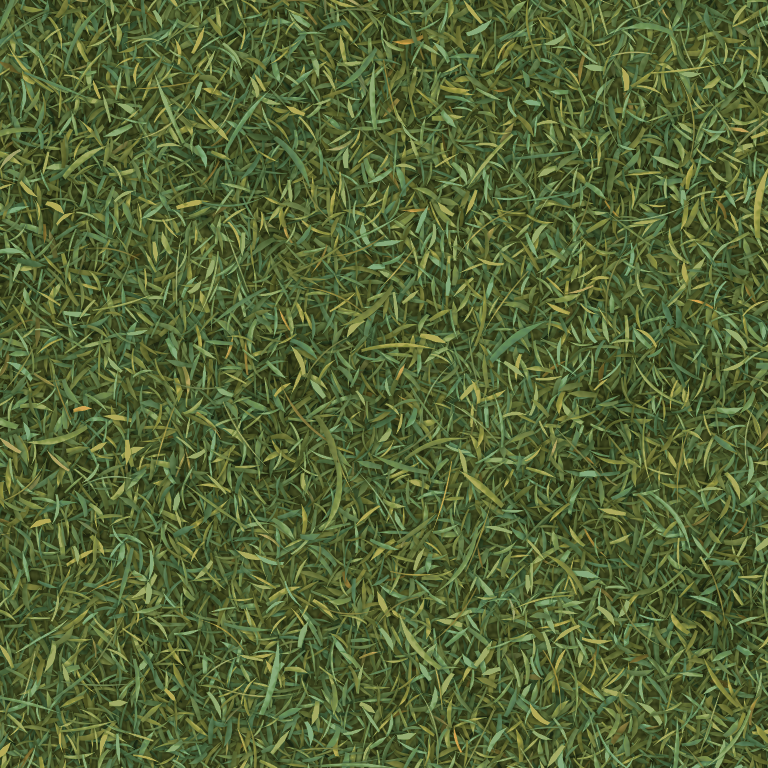
Write a WebGL 2 fragment shader that draws this texture.

```glsl
#version 300 es
precision highp float;
// Dense lawn seen from above: layered, curved grass blades over dark undergrowth.

uniform vec2 u_resolution;
out vec4 fragColor;

const int TURF_LAYERS = 11;          // short blades, dark to light
const int TOP_LAYERS = 2;            // sparse straws, then sparse long blades
const float CELL_MIN = 0.026;        // cell sizes in canvas heights
const float CELL_MAX = 0.038;
const float TOP_CELL = 0.072;
const float TOP_PRESENCE = 0.36;
const float JITTER = 0.56;           // in cells
const float SHADOW_STRENGTH = 0.24;
const float SHADOW_REACH = 0.0042;
const float UPRIGHT_BIAS = 0.8;      // below 1 favours upright blades
const float TAU = 6.2831853;

// Greens from shade to sunlit, and the tone at which each one is centred.
const vec3 GREENS[6] = vec3[6](
    vec3(0.16, 0.21, 0.09), vec3(0.24, 0.30, 0.15), vec3(0.32, 0.40, 0.21),
    vec3(0.42, 0.50, 0.30), vec3(0.48, 0.57, 0.29), vec3(0.62, 0.68, 0.42));
const float TONES[6] = float[6](0.075, 0.265, 0.50, 0.715, 0.87, 0.965);

// Integer hash of a cell; each component holds 32 random bits.
uvec3 hashBits(ivec2 cell, int seed) {
    uvec3 v = uvec3(ivec3(cell, seed)) * 1664525u + 1013904223u;
    v.x += v.y * v.z; v.y += v.z * v.x; v.z += v.x * v.y;
    v ^= v >> 16u;
    v.x += v.y * v.z; v.y += v.z * v.x; v.z += v.x * v.y;
    return v;
}

vec3 highHalf(uvec3 bits) { return vec3(bits >> 16u) / 65536.0; }
vec3 lowHalf(uvec3 bits) { return vec3(bits & 65535u) / 65536.0; }

float cornerGradient(ivec2 corner, vec2 offset, int seed) {
    return dot(highHalf(hashBits(corner, seed)).xy * 2.0 - 1.0, offset);
}

// Gradient noise, roughly -0.7..0.7.
float gradientNoise(vec2 p, int seed) {
    ivec2 i = ivec2(floor(p));
    vec2 f = fract(p);
    vec2 s = f * f * (3.0 - 2.0 * f);
    float a = cornerGradient(i, f, seed);
    float b = cornerGradient(i + ivec2(1, 0), f - vec2(1, 0), seed);
    float c = cornerGradient(i + ivec2(0, 1), f - vec2(0, 1), seed);
    float d = cornerGradient(i + ivec2(1, 1), f - vec2(1, 1), seed);
    return mix(mix(a, b, s.x), mix(c, d, s.x), s.y);
}

vec3 greenRamp(float tone) {
    vec3 color = GREENS[0] * mix(0.7, 1.0, clamp(tone / TONES[0], 0.0, 1.0));
    for (int i = 1; i < 6; i++) {
        float blend = clamp((tone - TONES[i - 1]) / (TONES[i] - TONES[i - 1]), 0.0, 1.0);
        color = mix(color, GREENS[i], blend);
    }
    return color;
}

// Paints one layer of blades; surface holds tone, warmth and dryness.
void paintLayer(vec2 uv, int layer, float pixel, inout vec3 surface) {
    bool top = layer >= TURF_LAYERS;
    bool straw = layer == TURF_LAYERS;
    float depth = float(layer) / float(TURF_LAYERS - 1);
    float size = top ? TOP_CELL : mix(CELL_MIN, CELL_MAX, fract(float(layer) * 0.618));

    // Each layer has its own turned and shifted grid.
    float turn = float(layer) * 2.4;
    vec2 axis = vec2(cos(turn), sin(turn));
    mat2 turned = mat2(axis.x, -axis.y, axis.y, axis.x);
    vec2 grid = turned * uv / size + float(layer) * 3.7;
    ivec2 home = ivec2(floor(grid - 0.5));

    for (int n = 0; n < 4; n++) {
        ivec2 cell = home + ivec2(n & 1, n >> 1);
        uvec3 bits = hashBits(cell, layer);
        vec3 place = highHalf(bits);
        vec3 look = lowHalf(bits);
        if (top && fract(look.z * 31.0) > TOP_PRESENCE) continue;

        float halfLength = size * mix(0.42, 0.74, fract(place.x * 23.0));
        vec2 offset = (grid - vec2(cell) - 0.5 - JITTER * (place.xy - 0.5)) * size;
        float reach = halfLength * 1.1 + SHADOW_REACH;
        if (dot(offset, offset) > reach * reach) continue;

        // Blade frame: x runs to the tip, y across the bent rib.
        float angle = TAU * place.z;
        vec2 way = turned * normalize(vec2(UPRIGHT_BIAS * cos(angle), sin(angle)));
        float along = dot(offset, way) / halfLength;
        float bend = (fract(place.y * 29.0) - 0.5) * 0.5;
        float across = way.x * offset.y - way.y * offset.x;
        across -= bend * halfLength * (along * along - 0.4);
        float halfWidth = straw ? 0.0011 : mix(0.0014, top ? 0.0055 : 0.0042, look.z * look.z);
        float taper = clamp(1.3 - 1.3 * along, 0.0, 1.0) * (0.85 + 0.15 * clamp(2.0 * along + 1.0, -1.0, 1.0));
        float gap = max(abs(across) - halfWidth * taper, (abs(along) - 1.0) * halfLength);

        // Soft shadow below, then a body lighter to the tip and on one side.
        surface.x *= 1.0 - SHADOW_STRENGTH * (1.0 - smoothstep(0.0, SHADOW_REACH, gap));
        float tone = top ? mix(0.7, 1.0, look.x) : mix(0.28, 0.86, depth) + (look.x - 0.5) * 0.6;
        tone += 0.10 * along + 0.09 * clamp(across / halfWidth, -1.0, 1.0);
        float dry = straw ? 0.5 : step(0.975, fract(look.y * 17.0));
        float cover = clamp(0.5 - gap / pixel, 0.0, 1.0);
        surface = mix(surface, vec3(tone, look.y * 2.0 - 1.0, dry), cover);
    }
}

void main() {
    float pixel = 1.0 / u_resolution.y;
    vec2 uv = gl_FragCoord.xy * pixel;
    float mottle = gradientNoise(uv * 150.0, 303);

    // Undergrowth, then blades from back to front.
    vec3 surface = vec3(0.2 + 0.2 * mottle, 0.3, 0.3);
    for (int layer = 0; layer < TURF_LAYERS + TOP_LAYERS; layer++)
        paintLayer(uv, layer, pixel, surface);

    // Broad patches and fine mottling.
    float tone = surface.x + 0.14 * gradientNoise(uv * 7.0, 302) + 0.18 * mottle;

    // Cool to warm greens, with a few dry brownish blades.
    vec3 tint = 1.0 + surface.y * vec3(0.17, 0.0, -0.20);
    tint *= mix(vec3(1.0), vec3(1.18, 0.96, 0.92), surface.z);
    fragColor = vec4(clamp(greenRamp(tone) * tint, 0.0, 1.0), 1.0);
}
```
